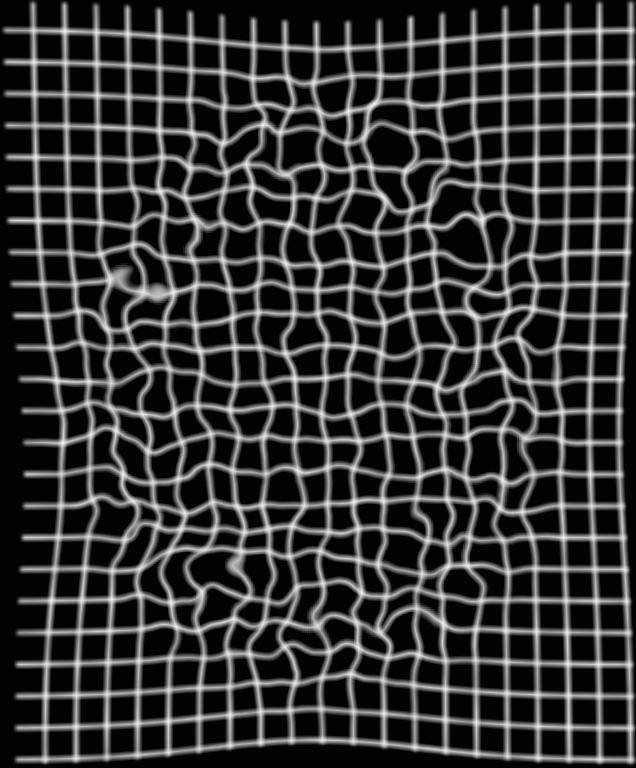
This pattern is drawn by a Shadertoy shader. Its source:

```glsl
const vec2 GRID_LINES = vec2(20.0, 24.0);
const float LINE_HALF_WIDTH = 0.0066;
const float LINE_LEVEL = 0.71;
const float BACKGROUND = 0.008;

vec2 hashGradient(vec2 cell) {
    vec3 h = fract(cell.xyx * vec3(0.1031, 0.1030, 0.0973));
    h += dot(h, h.yzx + 33.33);
    float angle = 6.28318 * fract((h.x + h.y) * h.z);
    return vec2(cos(angle), sin(angle));
}

float gradientNoise(vec2 p) {
    vec2 i = floor(p);
    vec2 f = p - i;
    vec2 s = f * f * f * (f * (f * 6.0 - 15.0) + 10.0);
    vec2 e = vec2(0.0, 1.0);
    float a = dot(hashGradient(i), f);
    float b = dot(hashGradient(i + e.yx), f - e.yx);
    float c = dot(hashGradient(i + e.xy), f - e.xy);
    float d = dot(hashGradient(i + e.yy), f - e.yy);
    return mix(mix(a, b, s.x), mix(c, d, s.x), s.y);
}

vec2 noisePair(vec2 p) {
    return vec2(gradientNoise(p + 17.3), gradientNoise(p + 71.9));
}

float bump(float x, float center, float spread) {
    float t = (x - center) / spread;
    return exp(-t * t);
}

// Straight grid coordinates between four bowed borders, counted from top left
vec2 bowedGrid(vec2 p) {
    float left = mix(0.0586, 0.043, p.y) + 0.0286 * bump(p.y, 0.40, 0.195);
    float right = 0.8216 - 0.0156 * bump(p.y, 0.44, 0.22);
    float top = 0.961 - 0.0247 * bump(p.x, 0.423, 0.208);
    float bottom = 0.0104 + 0.026 * bump(p.x, 0.41, 0.195);
    vec2 t = vec2((p.x - left) / (right - left), (top - p.y) / (top - bottom));
    return 1.0 + (GRID_LINES - 1.0) * t;
}

// Crumpling inside an ellipse, strongest near its rim
vec2 crumple(vec2 p, vec2 center, vec2 radii) {
    float r = length((p - center) / radii);
    float amount = 1.0 - smoothstep(0.76, 1.06, r);
    amount *= mix(0.55, 1.15, smoothstep(0.35, 0.8, r));
    vec2 coarse = noisePair(p * 13.0);
    vec2 fine = noisePair(p * 27.0 + 5.0);
    return amount * (0.85 * coarse + 0.34 * fine);
}

// Soft triangular profile around the nearest valid line
float gridLine(float coord, float lineCount, float slope, float halfWidth) {
    float nearest = clamp(round(coord), 1.0, lineCount);
    float d = abs(coord - nearest) / max(slope, 17.0);
    return clamp(1.0 - d / halfWidth, 0.0, 1.0);
}

// Keeps a line between its two ends
float span(float coord, float start, float end) {
    return smoothstep(start - 0.12, start + 0.12, coord)
         * (1.0 - smoothstep(end, end + 0.24, coord));
}

void mainImage(out vec4 fragColor, in vec2 fragCoord) {
    vec2 p = fragCoord / iResolution.y;
    vec2 grid = bowedGrid(p) + crumple(p, vec2(0.411, 0.5), vec2(0.34, 0.43));

    // Slope of each coordinate per canvas height
    vec2 dx = dFdx(grid) * iResolution.y;
    vec2 dy = dFdy(grid) * iResolution.y;
    vec2 slope = sqrt(dx * dx + dy * dy);

    float halfWidth = max(LINE_HALF_WIDTH, 1.2 / iResolution.y);
    float vertical = gridLine(grid.x, GRID_LINES.x, slope.x, halfWidth);
    float horizontal = gridLine(grid.y, GRID_LINES.y, slope.y, halfWidth);
    float leftEnd = 0.05 - 0.35 * bump(p.y, 0.40, 0.195);
    vertical *= span(grid.y, 0.1, GRID_LINES.y);
    horizontal *= span(grid.x, leftEnd, GRID_LINES.x);

    // Uneven brightness along the strokes
    vec2 level = LINE_LEVEL * (1.0 + 0.3 * noisePair(p * 19.0 + 40.0));
    vec2 ink = level * vec2(vertical, horizontal);
    float light = ink.x + ink.y - ink.x * ink.y;
    fragColor = vec4(vec3(max(light, BACKGROUND)), 1.0);
}
```
